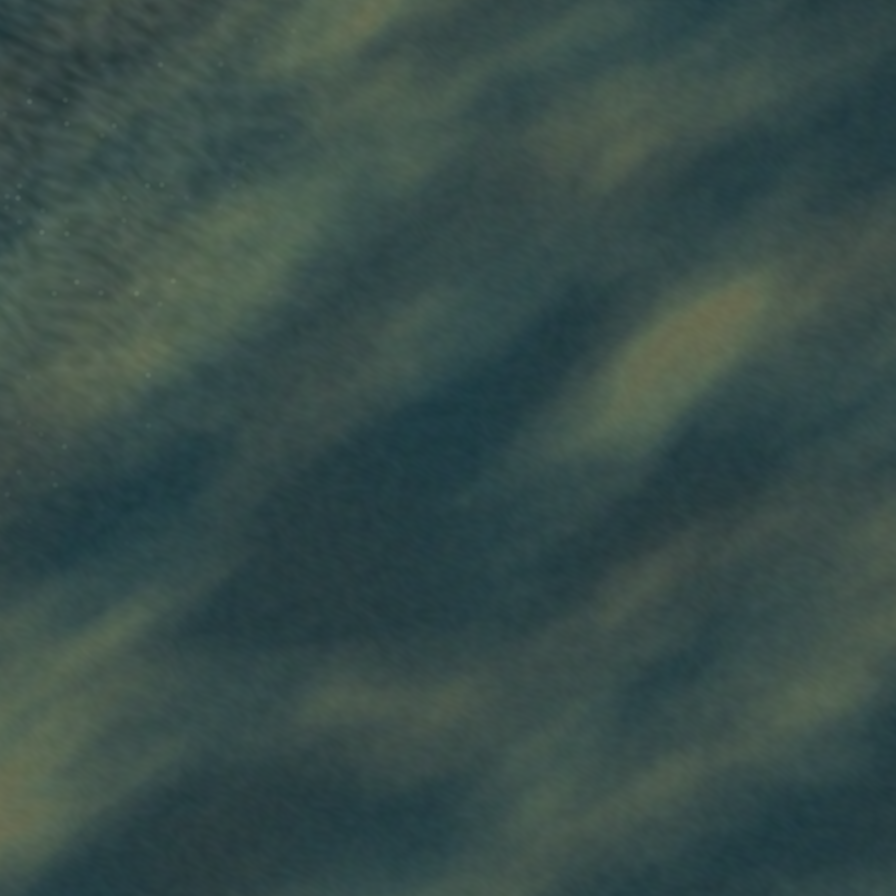
A WebGL 2 fragment shader for this texture:

```glsl
#version 300 es
precision highp float;
precision highp int;
// Murky water seen from above: soft olive plumes of silt drift diagonally over
// deep teal. Rotated, stretched gradient noise makes the plumes; finer layers
// add mottling, wavelets, grain and a few pale specks.
uniform vec2 u_resolution;
out vec4 fragColor;

const float DRIFT_ANGLE = 0.57;
const float RIPPLE_ANGLE = -0.5;
const vec3 DEEP = vec3(0.145, 0.238, 0.255);
const vec3 MURK = vec3(0.226, 0.304, 0.294);
const vec3 SILT = vec3(0.340, 0.405, 0.330);
const vec3 SAND = vec3(0.400, 0.420, 0.320);

// Integer hash of a lattice cell, two values in 0..1
vec2 hash2(vec2 cell, float seed) {
    uvec2 q = uvec2(ivec2(cell)) * uvec2(1597u, 3812u) + uint(seed) * 7919u;
    q.x += q.y * 1664525u + 1013u;
    q.y += q.x * 1664525u + 1013u;
    q ^= q >> 16u;
    q.x += q.y * 1664525u;
    q.y += q.x * 1664525u;
    q ^= q >> 16u;
    return vec2(q & 65535u) / 65535.0;
}

vec2 direction(float angle) {
    return vec2(cos(angle), sin(angle));
}

float slopeAt(vec2 cell, vec2 offset, float seed) {
    return dot(direction(6.2832 * hash2(cell, seed).x), offset);
}

// Gradient noise, mean 0, deviation about 0.21
float noise(vec2 p, float seed) {
    vec2 i = floor(p), f = p - i;
    vec2 w = f * f * f * (f * (f * 6.0 - 15.0) + 10.0);
    vec2 e = vec2(1.0, 0.0);
    float low = mix(slopeAt(i, f, seed), slopeAt(i + e, f - e, seed), w.x);
    float high = mix(slopeAt(i + e.yx, f - e.yx, seed), slopeAt(i + 1.0, f - 1.0, seed), w.x);
    return mix(low, high, w.y);
}

// Coordinates along and across a given direction
vec2 turn(vec2 p, float angle) {
    vec2 d = direction(angle);
    return vec2(dot(p, d), dot(p, vec2(-d.y, d.x)));
}

// Plume density with deviation near 1
float plumes(vec2 p) {
    vec2 q = turn(p, DRIFT_ANGLE);
    q += 0.05 * vec2(noise(p * 4.0, 11.0), noise(p * 3.0, 12.0));
    float sum = 0.80 * noise(q * vec2(2.3, 6.5) + 3.3, 1.0);
    sum += 0.45 * noise(q * vec2(1.4, 3.1) + 7.7, 2.0);
    sum += 0.36 * noise(q * vec2(5.0, 13.0), 3.0);
    sum += 0.16 * noise(q * vec2(12.0, 27.0), 4.0);
    return 4.7 * sum;
}

vec3 waterColor(float density) {
    vec3 c = mix(DEEP, MURK, smoothstep(-1.9, 0.4, density));
    c = mix(c, SILT, clamp((density - 0.2) / 1.6, 0.0, 1.0));
    return mix(c, SAND, smoothstep(1.5, 2.9, density));
}

// Sparse soft dots, one at most per cell
float specks(vec2 p, float share, float seed) {
    vec2 cell = floor(p);
    vec2 centre = 0.35 + 0.3 * hash2(cell, seed);
    vec2 pick = hash2(cell, seed + 1.0);
    float dotShape = 1.0 - smoothstep(0.05, 0.35, length(p - cell - centre));
    return dotShape * step(pick.x, share) * pick.y;
}

void main() {
    vec2 p = gl_FragCoord.xy / u_resolution.y;
    vec3 color = waterColor(plumes(p));

    // Slow drift between warm and blue water
    float tint = noise(turn(p, DRIFT_ANGLE) * vec2(3.5, 6.0), 5.0);
    color += tint * vec3(0.045, 0.0, -0.02);

    // Wavelets, strongest toward the upper left
    float leftSide = 1.0 - smoothstep(0.0, 0.5, p.x);
    float choppy = leftSide * smoothstep(0.35, 0.8, p.y);
    vec2 r = turn(p, RIPPLE_ANGLE) + 0.01 * noise(p * 14.0, 6.0);
    float ripple = noise(r * vec2(34.0, 75.0), 7.0);
    color += ripple * mix(0.012, 0.075, choppy);

    // Fine mottling and grain
    float grain = noise(p * 60.0, 8.0) + noise(r * vec2(90.0, 170.0), 9.0);
    color += 0.016 * grain;
    color += 0.012 * vec3(noise(p * 45.0, 13.0), noise(p * 45.0, 14.0), noise(p * 45.0, 15.0));

    // Pale flecks of foam
    float foam = specks(p * 75.0, 0.07, 20.0) * leftSide * smoothstep(0.3, 0.6, p.y);
    color += foam * vec3(0.09, 0.09, 0.08);

    fragColor = vec4(color, 1.0);
}
```
